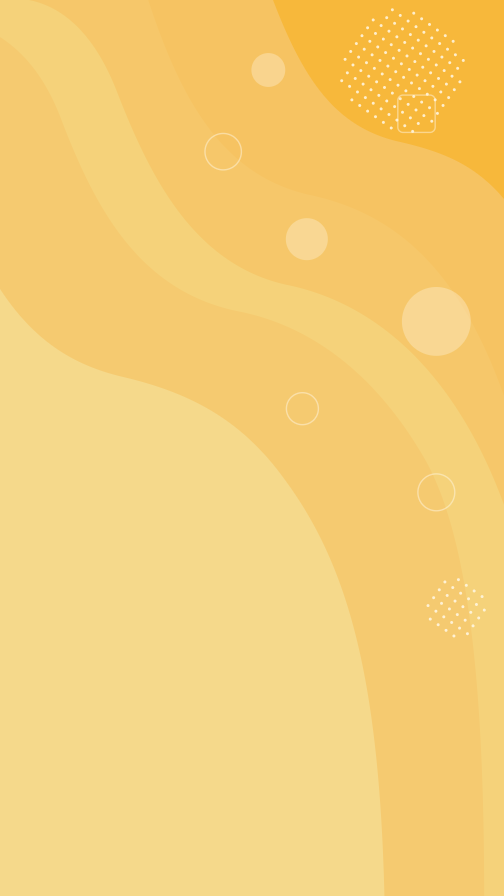
Write a WebGL 2 fragment shader that draws this background.

```glsl
#version 300 es
precision highp float;

uniform vec2 u_resolution;
out vec4 outColor;

#define GRID 768.0        // layout units along the canvas height
#define STROKE 1.2        // outline width
#define DISC_ALPHA 0.33
#define LINE_ALPHA 0.48
#define DOT_ALPHA 0.85
#define DOT_STEP 8.3      // spacing of the dot lattice
#define DOT_RADIUS 1.25
#define DOT_TILT 0.62     // lattice rotation in radians

const vec3 CREAM  = vec3(0.962, 0.851, 0.545);
const vec3 HONEY  = vec3(0.962, 0.792, 0.440);
const vec3 STRAW  = vec3(0.960, 0.825, 0.478);
const vec3 APRICOT = vec3(0.963, 0.782, 0.415);
const vec3 PEACH  = vec3(0.965, 0.765, 0.385);
const vec3 AMBER  = vec3(0.970, 0.720, 0.230);
const vec3 GLAZE  = vec3(1.0, 0.97, 0.90);

// Filled circles and outlined circles: centre, radius
const vec3 DISCS[3] = vec3[3](vec3(230, 60, 14.5), vec3(263, 205, 18), vec3(374, 275.5, 29.5));
const vec3 RINGS[3] = vec3[3](vec3(191.3, 130, 15.6), vec3(259.2, 350.3, 13.7), vec3(374, 422, 15.8));

float unitsPerPixel() { return GRID / u_resolution.y; }

// Antialiased coverage of the inside of a signed distance
float cover(float d) { return clamp(0.5 - d / unitsPerPixel(), 0.0, 1.0); }

float outline(float d) { return cover(abs(d) - 0.5 * STROKE); }

// Signed distance to a cubic with rising y; negative on its right side
float bend(vec2 p, vec2 a, vec2 b, vec2 c, vec2 d) {
  vec2 k1 = 3.0 * (b - a), k2 = 3.0 * (a - 2.0 * b + c), k3 = d - a + 3.0 * (b - c);
  float t = 0.5, stride = 0.25;
  for (int i = 0; i < 18; i++) {
    float y = a.y + t * (k1.y + t * (k2.y + t * k3.y));
    t += y < p.y ? stride : -stride;
    stride *= 0.5;
  }
  float x = a.x + t * (k1.x + t * (k2.x + t * k3.x));
  vec2 tangent = k1 + t * (2.0 * k2 + 3.0 * t * k3);
  return (x - p.x) * tangent.y / length(tangent);
}

// Wave edges, from the lower left to the upper right
float honeyEdge(vec2 p) {
  if (p.y < 323.0) return bend(p, vec2(-6, 238), vec2(26, 292), vec2(63, 313), vec2(105, 323));
  if (p.y < 411.0) return bend(p, vec2(105, 323), vec2(165, 337), vec2(208, 361), vec2(244, 411));
  return bend(p, vec2(244, 411), vec2(298, 484), vec2(325, 580), vec2(329.5, 768));
}

float strawEdge(vec2 p) {
  if (p.y < 101.0) return bend(p, vec2(-8, 27), vec2(22, 43), vec2(40, 70), vec2(52, 101));
  if (p.y < 267.0) return bend(p, vec2(52, 101), vec2(82, 180), vec2(120, 250), vec2(205, 267));
  if (p.y < 395.0) return bend(p, vec2(205, 267), vec2(275, 281), vec2(328, 330), vec2(365, 395));
  return bend(p, vec2(365, 395), vec2(402, 462), vec2(415, 590), vec2(415, 768));
}

float apricotEdge(vec2 p) {
  if (p.y < 78.0) return bend(p, vec2(18, -1), vec2(55, 3), vec2(82, 32), vec2(100, 78));
  if (p.y < 244.0) return bend(p, vec2(100, 78), vec2(128, 150), vec2(165, 226), vec2(245, 244));
  return bend(p, vec2(245, 244), vec2(330, 261), vec2(398, 330), vec2(437, 447));
}

float peachEdge(vec2 p) {
  if (p.y < 167.0) return bend(p, vec2(127, 0), vec2(155, 85), vec2(190, 150), vec2(265, 167));
  return bend(p, vec2(265, 167), vec2(345, 184), vec2(399, 238), vec2(437, 354));
}

float amberEdge(vec2 p) {
  if (p.y < 121.0) return bend(p, vec2(234, 0), vec2(260, 68), vec2(287, 108), vec2(340, 121));
  return bend(p, vec2(340, 121), vec2(385, 131), vec2(412, 144), vec2(438, 178));
}

float roundedBox(vec2 p, vec2 halfSize, float radius) {
  vec2 q = abs(p) - halfSize + radius;
  return length(max(q, 0.0)) + min(max(q.x, q.y), 0.0) - radius;
}

// Tilted dot lattice, keeping only whole dots inside a circle
float dotPatch(vec2 p, float radius) {
  float c = cos(DOT_TILT), s = sin(DOT_TILT);
  vec2 q = mat2(c, -s, s, c) * p / DOT_STEP;
  vec2 cell = floor(q) + 0.5;
  float inside = step(length(cell) * DOT_STEP, radius);
  return inside * cover(length(q - cell) * DOT_STEP - DOT_RADIUS);
}

void main() {
  // Layout space: y runs down from the top edge
  vec2 p = vec2(gl_FragCoord.x, u_resolution.y - gl_FragCoord.y) * unitsPerPixel();

  // Stacked waves
  vec3 color = mix(CREAM, HONEY, cover(honeyEdge(p)));
  color = mix(color, STRAW, cover(strawEdge(p)));
  color = mix(color, APRICOT, cover(apricotEdge(p)));
  color = mix(color, PEACH, cover(peachEdge(p)));
  color = mix(color, AMBER, cover(amberEdge(p)));

  // Circles
  for (int i = 0; i < 3; i++) {
    color = mix(color, GLAZE, DISC_ALPHA * cover(length(p - DISCS[i].xy) - DISCS[i].z));
    color = mix(color, GLAZE, LINE_ALPHA * outline(length(p - RINGS[i].xy) - RINGS[i].z));
  }

  // Dotted patches and the rounded square
  float dots = max(dotPatch(p - vec2(345, 60.5), 54.0), dotPatch(p - vec2(391, 521), 28.5));
  color = mix(color, GLAZE, DOT_ALPHA * dots);
  color = mix(color, GLAZE, LINE_ALPHA * outline(roundedBox(p - vec2(357, 97.5), vec2(16), 4.5)));

  outColor = vec4(color, 1.0);
}
```
